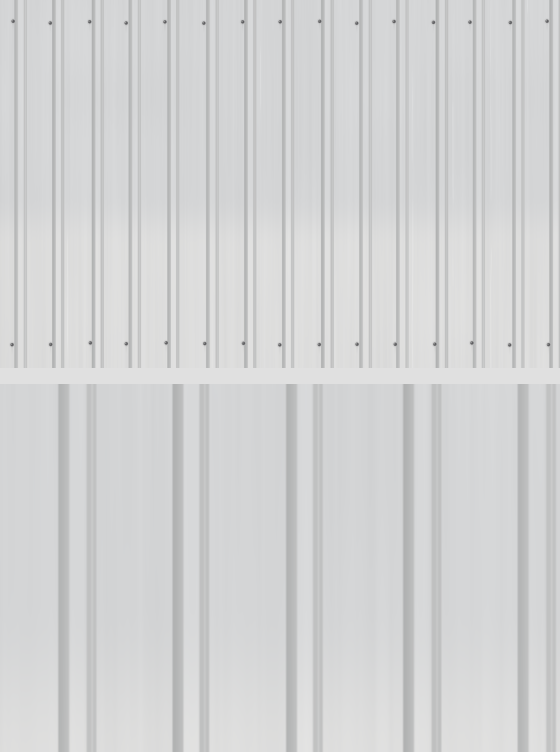
Top, the full canvas; bottom, a detail of the centre.
Give the GLSL for this texture, as a Shadertoy shader.

```glsl
// Pale ribbed metal sheeting: upright panels divided by paired grey seams,
// with two rows of small screws. Seams are soft bands in a repeated cell;
// value noise adds streaks, uneven spacing and faint scratches.

const float PANELS = 14.656;      // repeats across the canvas
const float FIRST_SEAM = 0.43;    // position of the first seam, in panels
const float LOW_SCREWS = 0.0655;  // screw rows, as shares of the height
const float HIGH_SCREWS = 0.940;

const vec3 UPPER_METAL = vec3(0.832, 0.836, 0.840);
const vec3 LOWER_METAL = vec3(0.866, 0.866, 0.864);
const vec3 SEAM_DARK = vec3(0.685, 0.690, 0.690);
const vec3 SEAM_LIGHT = vec3(0.745, 0.748, 0.748);
const vec3 SCREW_DARK = vec3(0.33, 0.33, 0.34);
const vec3 SCREW_SHINE = vec3(0.72);

float hash(vec2 p) {
    return fract(sin(dot(p, vec2(127.1, 311.7))) * 43758.5453);
}

float noise(vec2 p) {
    vec2 i = floor(p), f = fract(p);
    f = f * f * (3.0 - 2.0 * f);
    return mix(mix(hash(i), hash(i + vec2(1, 0)), f.x),
               mix(hash(i + vec2(0, 1)), hash(i + vec2(1, 1)), f.x), f.y);
}

// Coverage of an upright band of the given width
float band(float x, float center, float width, float blur) {
    return 1.0 - smoothstep(-blur, blur, abs(x - center) - 0.5 * width);
}

float disc(vec2 p, float radius, float blur) {
    return 1.0 - smoothstep(-blur, blur, length(p) - radius);
}

// Sheet tone: brighter below, with long upright streaks
vec3 sheet(vec2 p, float height) {
    vec3 color = mix(LOWER_METAL, UPPER_METAL, smoothstep(0.33, 0.47, height));
    float streaks = noise(p * vec2(9.0, 0.15)) + 0.6 * noise(p * vec2(27.0, 0.3));
    float clouds = noise(p * vec2(0.5, 0.7));
    return color + 0.018 * (streaks - 0.8) + 0.010 * (clouds - 0.5);
}

// A shaded main seam, a raised rib, then a narrower double seam
vec3 addSeams(vec3 color, float x, float id, float blur) {
    float strength = 0.85 + 0.15 * hash(vec2(id, 3.0));
    float gap = 0.235 + 0.02 * (hash(vec2(id, 5.0)) - 0.5);
    vec3 mainTone = mix(SEAM_DARK, SEAM_LIGHT, smoothstep(-0.04, 0.06, x));
    color += 0.012 * band(x, 0.5 * gap, 0.12, blur);
    color = mix(color, mainTone, strength * band(x, 0.0, 0.095, blur));
    color = mix(color, SEAM_LIGHT, strength * band(x, gap, 0.085, blur));
    return color + 0.04 * band(x, gap + 0.005, 0.015, blur);
}

// A thin pale scratch on some panels, broken along its length
vec3 addScratch(vec3 color, vec2 p, float id, float blur) {
    float place = mix(0.31, 0.43, hash(vec2(id, 7.0)));
    float present = step(0.5, hash(vec2(id, 9.0)));
    float broken = smoothstep(0.45, 0.7, noise(vec2(id * 4.0, p.y * 0.8)));
    float bend = 0.02 * (noise(vec2(id, p.y)) - 0.5);
    return color + 0.03 * present * broken * band(p.x + bend, place, 0.02, blur);
}

// Dark screw head with a small highlight and a short stain below
vec3 addScrew(vec3 color, vec2 p, float seed, float blur) {
    p -= 0.06 * (vec2(hash(vec2(seed, 1.0)), hash(vec2(seed, 2.0))) - 0.5);
    float stain = band(p.x, 0.0, 0.04, blur) * smoothstep(-0.3, 0.0, p.y) * step(p.y, 0.0);
    color -= 0.04 * stain;
    color = mix(color, SCREW_SHINE, 0.5 * disc(p, 0.068, 0.03));
    color = mix(color, SCREW_DARK, 0.9 * disc(p, 0.043, blur));
    return mix(color, SCREW_SHINE, 0.7 * disc(p - vec2(-0.018, 0.012), 0.016, blur));
}

void mainImage(out vec4 fragColor, in vec2 fragCoord) {
    // Panel units: one repeat is one unit wide
    float unit = PANELS / iResolution.x;
    vec2 p = fragCoord * unit;
    float rows = iResolution.y * unit;
    float blur = max(0.75 * unit, 0.012);

    // Cell centred on each main seam, with slightly uneven spacing
    float id = floor(p.x - FIRST_SEAM + 0.5);
    float jitter = 0.05 * (hash(vec2(id, 11.0)) - 0.5);
    vec2 local = vec2(p.x - FIRST_SEAM - id - jitter, p.y);

    vec3 color = sheet(p, p.y / rows);
    color = addSeams(color, local.x, id, blur);
    color = addScratch(color, local, id, blur);

    // One screw per seam in each row
    for (int row = 0; row < 2; row++) {
        float height = row == 0 ? LOW_SCREWS : HIGH_SCREWS;
        vec2 center = vec2(-0.09, height * rows);
        color = addScrew(color, local - center, id + 40.0 * float(row), blur);
    }
    fragColor = vec4(color, 1.0);
}
```
